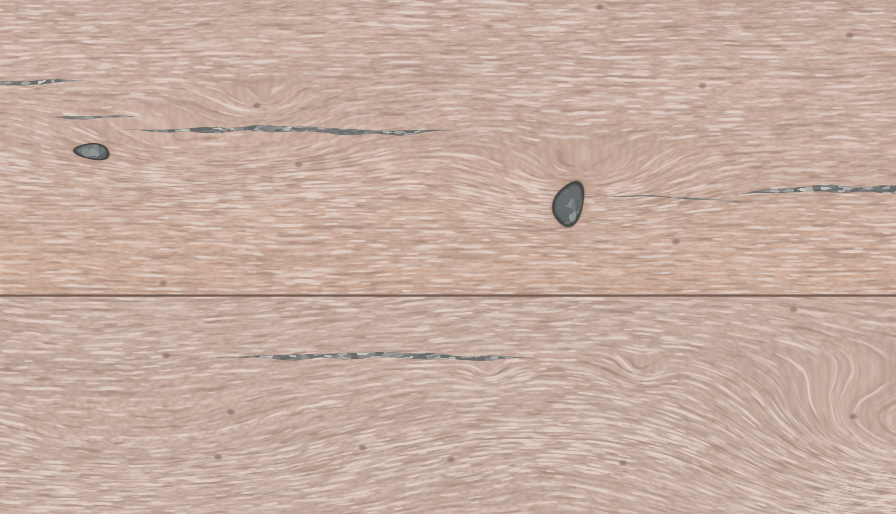
Write a WebGL 2 fragment shader that draws this texture.

```glsl
#version 300 es
precision highp float;

uniform vec2 u_resolution;
out vec4 fragColor;

const float SEAM = 0.425;
// Swirls in the figure: centre and radii, then lift
const vec4 SWIRLS[8] = vec4[8](
  vec4(0.42, 0.70, 0.38, 0.075), vec4(1.13, 0.645, 0.21, 0.075),
  vec4(1.78, 0.13, 0.36, 0.15), vec4(0.30, 0.13, 0.50, 0.10),
  vec4(0.95, 0.272, 0.045, 0.024), vec4(1.245, 0.275, 0.055, 0.03),
  vec4(0.52, 0.80, 0.12, 0.04), vec4(1.05, 0.09, 0.35, 0.08));
const float LIFTS[8] = float[8](0.085, 0.09, 0.24, 0.07, 0.02, 0.028, 0.03, -0.05);
// Cracks: start and end, then half width
const vec4 CRACKS[6] = vec4[6](
  vec4(0.23, 0.748, 0.91, 0.745), vec4(-0.15, 0.842, 0.18, 0.841),
  vec4(0.09, 0.768, 0.27, 0.779), vec4(1.42, 0.623, 1.95, 0.642),
  vec4(1.17, 0.617, 1.48, 0.611), vec4(0.42, 0.306, 1.06, 0.307));
const float WIDTHS[6] = float[6](0.0075, 0.006, 0.004, 0.0085, 0.002, 0.0075);

float hash(vec2 p) {
  return fract(sin(dot(p, vec2(127.1, 311.7))) * 43758.55);
}

// Cellular noise: nearest distance and the random value of that cell
vec2 cells(vec2 p) {
  vec2 best = vec2(9.0, 0.0);
  for (int j = -1; j <= 1; j++)
    for (int i = -1; i <= 1; i++) {
      vec2 id = floor(p) + vec2(i, j);
      vec2 site = id + vec2(hash(id), hash(id + 37.0));
      float d = distance(p, site);
      if (d < best.x) best = vec2(d, hash(id + 71.0));
    }
  return best;
}

float waves(vec2 p) {
  return (sin(p.x + 1.7 * sin(p.y)) + 0.6 * sin(2.3 * p.y - 1.4 * p.x + 1.0)
        + 0.4 * sin(4.1 * p.x + 3.3 * p.y)) * 0.5;
}

// Short strokes along the grain, one per cell, of constant drawn thickness
float strokes(vec2 grain, vec2 cell, float slope, float seed) {
  vec2 q = grain / cell;
  q.x += 19.0 * hash(vec2(floor(q.y), seed));
  vec2 id = floor(q) + seed * 13.0;
  vec2 f = fract(q);
  float reach = 0.2 + 0.3 * hash(id);
  float along = 1.0 - smoothstep(0.4 * reach, reach, abs(f.x - 0.5));
  float centre = 0.5 + 0.3 * (hash(id + 5.0) - 0.5) + 0.25 * (f.x - 0.5) * (hash(id + 9.0) - 0.5);
  float away = abs(f.y - centre) / max(slope, 0.3);
  float across = 1.0 - smoothstep(0.06, 0.34, away);
  float fade = smoothstep(0.0, 0.15, f.y) * smoothstep(0.0, 0.15, 1.0 - f.y);
  return along * across * fade * hash(id + 3.0);
}

// Radius in an irregular tilted ellipse, 1 on its outline
float knot(vec2 p, vec2 centre, vec2 radii, float angle) {
  vec2 d = p - centre;
  float c = cos(angle), s = sin(angle);
  d = vec2(c * d.x + s * d.y, c * d.y - s * d.x) / radii;
  return length(d) * (1.0 + 0.08 * sin(3.0 * atan(d.y, d.x) + 1.0));
}

// Grain height after bending, and strength of the local figure
vec2 bendGrain(vec2 p, float upper) {
  vec2 bent = vec2(p.y + 0.007 * waves(p * vec2(5.0, 9.0)) + 0.0015 * waves(p * vec2(27.0, 31.0)), 0.0);
  bent.x += (1.0 - upper) * 0.02 * sin(3.2 * p.x + 1.0);
  for (int i = 0; i < 8; i++) {
    vec2 d = (p - SWIRLS[i].xy) / SWIRLS[i].zw;
    float same = 1.0 - abs(step(SEAM, SWIRLS[i].y) - upper);
    float weight = same * exp(-dot(d, d));
    bent += weight * vec2(LIFTS[i], 1.0);
  }
  return bent;
}

// Signed distance to the body of a tapering, wandering crack
float crack(vec2 p, vec4 ends, float width) {
  float t = clamp((p.x - ends.x) / (ends.z - ends.x), 0.0, 1.0);
  float path = mix(ends.y, ends.w, t) + 0.005 * waves(vec2(p.x * 13.0, ends.x * 9.0));
  float ragged = 0.75 + 0.3 * waves(vec2(p.x * 48.0, ends.y * 20.0));
  float body = width * ragged * sqrt(sin(3.14159 * t)) * smoothstep(0.0, 0.15, t * (1.0 - t));
  return abs(p.y - path) - body + 0.004 * step(t * (1.0 - t), 0.0001);
}

void main() {
  vec2 p = gl_FragCoord.xy / u_resolution.y;
  float pixel = 1.0 / u_resolution.y;
  float upper = step(SEAM, p.y);
  vec2 bent = bendGrain(p, upper);
  float slope = length(vec2(dFdx(bent.x), dFdy(bent.x))) / pixel;
  vec2 grain = vec2(p.x + upper * 3.7, bent.x);
  float figure = min(bent.y, 1.0);

  // Plank tones
  vec3 warm = mix(vec3(0.785, 0.658, 0.585), vec3(0.772, 0.664, 0.613), smoothstep(0.45, 0.8, p.y));
  vec3 color = mix(vec3(0.762, 0.661, 0.614), warm, upper);
  float rings = sin(grain.y * 150.0 + 2.0 * sin(grain.y * 47.0));
  float grit = cells(grain * vec2(75.0, 230.0)).x;
  color *= 1.0 + 0.018 * rings + 0.018 * waves(p * vec2(4.0, 17.0)) + 0.11 * (0.45 - grit);

  // Dark pores and limed strokes
  float dark = strokes(grain, vec2(0.07, 0.009), slope, 1.0)
             + strokes(grain + 0.003, vec2(0.19, 0.016), slope, 2.0);
  float pale = strokes(grain, vec2(0.09, 0.0115), slope, 3.0)
             + strokes(grain + 0.005, vec2(0.05, 0.0085), slope, 4.0)
             + strokes(grain + 0.002, vec2(0.15, 0.0145), slope, 5.0);
  pale *= 0.8 + 0.25 * waves(p * vec2(6.0, 11.0) + 2.0);
  pale += 0.45 * figure * (1.0 - 0.6 * upper) * smoothstep(0.72, 1.0, rings) * smoothstep(0.75, 0.2, grit);
  color = mix(color, vec3(0.63, 0.52, 0.465), min(0.6 * dark, 0.7));
  color = mix(color, vec3(0.89, 0.83, 0.80), clamp(0.85 * pale, 0.0, 0.85));

  // Scattered pin knots
  vec2 pin = cells(p * vec2(5.0, 7.0) + 4.0);
  color = mix(color, vec3(0.52, 0.42, 0.38), 0.65 * step(0.75, pin.y) * (1.0 - smoothstep(0.015, 0.055, pin.x)));

  // Filled cracks
  float mottle = cells(p * vec2(70.0, 190.0)).y;
  vec3 filler = mix(vec3(0.36, 0.38, 0.38), vec3(0.82, 0.82, 0.80), mottle * mottle);
  for (int i = 0; i < 6; i++) {
    float d = crack(p, CRACKS[i], WIDTHS[i]);
    float inside = 1.0 - smoothstep(-pixel, 0.5 * pixel, d);
    float rim = 1.0 - smoothstep(0.0, 0.0025, abs(d));
    color = mix(color, filler, 0.9 * inside);
    color = mix(color, vec3(0.33, 0.32, 0.31), 0.45 * rim * inside);
  }

  // Knots with dark rims and worn grey hearts
  float large = knot(p, vec2(1.107, 0.603), vec2(0.029, 0.045), -0.3);
  float small = knot(p, vec2(0.18, 0.705), vec2(0.035, 0.016), -0.1);
  float radius = min(large, small);
  color = mix(color, vec3(0.67, 0.53, 0.46), 0.5 * exp(-3.0 * max(radius - 1.0, 0.0)));
  float patches = cells(p * vec2(75.0, 60.0)).y;
  vec3 heart = mix(vec3(0.38, 0.40, 0.41), vec3(0.64, 0.66, 0.66), patches * patches);
  heart = mix(heart, vec3(0.24, 0.23, 0.22), smoothstep(0.7, 1.0, radius));
  color = mix(color, heart, 1.0 - smoothstep(0.93, 1.07, radius));

  // Joint between the planks
  float gap = abs(p.y - SEAM);
  color = mix(color, vec3(0.40, 0.31, 0.27), 0.85 * (1.0 - smoothstep(0.001, 0.001 + 1.3 * pixel, gap)));
  fragColor = vec4(color, 1.0);
}
```
